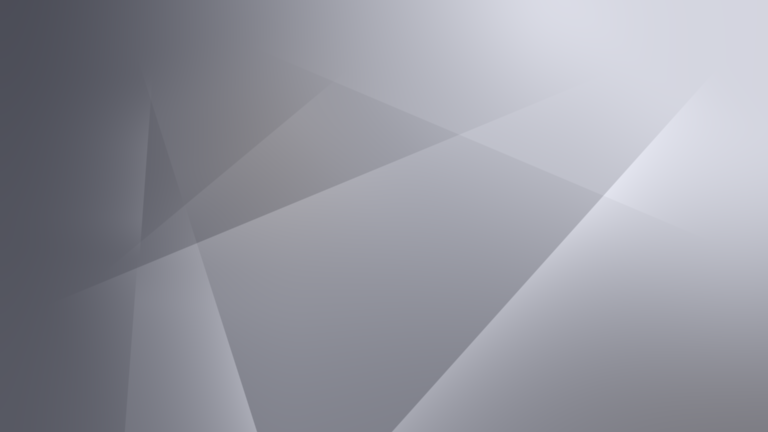
Give the GLSL for this background, as a Shadertoy shader.

```glsl
const vec3 COOL_TINT = vec3(0.0, 0.006, 0.046);
const vec3 WARM_TINT = vec3(0.004, -0.006, -0.022);

// Soft round spot, 1 at its centre
float spot(vec2 p, vec2 centre, vec2 radius) {
    vec2 q = (p - centre) / radius;
    return exp(-dot(q, q));
}

// Smooth backdrop: dark left, bright upper right, dim floor
float backdrop(vec2 uv) {
    float depth = 1.0 - uv.y;
    float ceiling = mix(0.29, 0.83, smoothstep(0.0, 0.72, uv.x));
    float ground = mix(0.34, 0.475, smoothstep(0.0, 0.4, uv.x));
    float fallStart = mix(-0.3, 0.28, smoothstep(0.5, 1.0, uv.x));
    return mix(ceiling, ground, smoothstep(fallStart, 1.08, depth));
}

// Light on the left of the edge from a to b, fading away from it.
// The edge fades in until fades.x and out from fades.y, as shares of its length.
float edgeGlow(vec2 p, vec2 a, vec2 b, float width, vec2 fades, float blur) {
    vec2 span = b - a;
    vec2 dir = normalize(span);
    vec2 rel = p - a;
    float along = dot(rel, dir) / length(span);
    float dist = dir.x * rel.y - dir.y * rel.x;
    float fade = smoothstep(0.0, fades.x, along) * (1.0 - smoothstep(fades.y, 1.0, along));
    return smoothstep(-blur, blur, dist) * exp(-max(dist, 0.0) / width) * fade;
}

void mainImage(out vec4 fragColor, in vec2 fragCoord) {
    vec2 uv = fragCoord / iResolution.xy;
    vec2 p = uv * vec2(16.0 / 9.0, 1.0);
    float blur = 1.0 / iResolution.y;

    float shade = backdrop(uv);
    shade += 0.025 * spot(p, vec2(1.26, 0.97), vec2(0.2, 0.16));

    // Long rising diagonal, lit below
    shade += 0.11 * edgeGlow(p, vec2(1.447, 0.847), vec2(0.093, 0.287), 0.35, vec2(0.65, 0.72), blur);
    // Steep right diagonal, lit on the right
    shade += 0.15 * edgeGlow(p, vec2(1.678, 0.861), vec2(0.728, -0.2), 0.18, vec2(0.35, 0.99), blur);
    // Left blade: lit on the left low down, on the right higher up
    shade += 0.16 * edgeGlow(p, vec2(0.659, -0.2), vec2(0.394, 0.63), 0.14, vec2(0.02, 0.25), blur);
    shade += 0.025 * edgeGlow(p, vec2(0.3125, 0.884), vec2(0.454, 0.44), 0.25, vec2(0.4, 0.6), blur);
    // Near-vertical edge: lit on the left high up, on the right lower down
    shade += 0.06 * edgeGlow(p, vec2(0.322, 0.39), vec2(0.354, 0.838), 0.1, vec2(0.25, 0.55), blur);
    shade += 0.04 * edgeGlow(p, vec2(0.3194, 0.41), vec2(0.274, -0.2), 0.2, vec2(0.2, 0.99), blur);
    // Short rising diagonal, lit below
    shade += 0.04 * edgeGlow(p, vec2(0.81, 0.843), vec2(0.22, 0.352), 0.2, vec2(0.25, 0.6), blur);
    // Falling diagonal, lit above
    shade += 0.035 * edgeGlow(p, vec2(0.556, 0.903), vec2(1.678, 0.428), 0.15, vec2(0.35, 0.7), blur);

    // Cool grey with a warmer patch left of the middle and at the lower right
    float warmth = spot(p, vec2(0.62, 0.64), vec2(0.22, 0.25)) + 0.7 * spot(p, vec2(1.7, 0.0), vec2(0.4, 0.2));
    vec3 color = shade + COOL_TINT + WARM_TINT * warmth;
    fragColor = vec4(clamp(color, 0.0, 1.0), 1.0);
}
```
